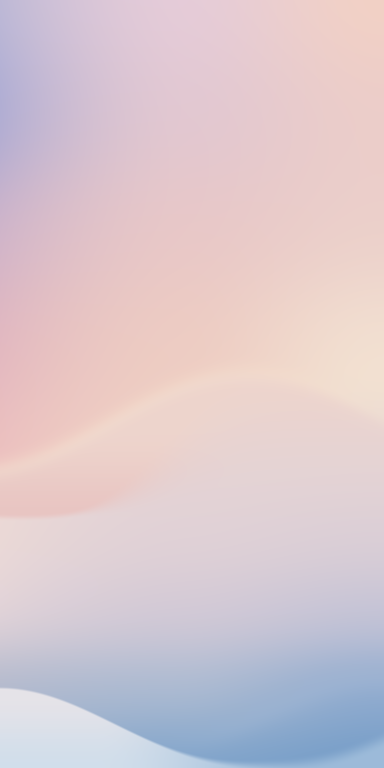
Reproduce this background procedurally as a Shadertoy shader.

```glsl
// Soft pastel dunes beneath a hazy sunrise sky.
// Smooth colour ramps fill the sky and slopes; curved ridge lines
// with variable softness layer the dunes from back to front.

const vec3 RIM_LIGHT = vec3(0.96, 0.88, 0.81);
const vec3 HAZE_BLUE = vec3(0.70, 0.77, 0.87);

// Blend five evenly spaced colours with normalised Gaussian weights.
vec3 ramp(float t, vec3 a, vec3 b, vec3 c, vec3 d, vec3 e) {
    vec3 stops[5] = vec3[5](a, b, c, d, e);
    vec3 sum = vec3(0.0);
    float total = 0.0;
    t = clamp(t, 0.0, 4.0);
    for (int i = 0; i < 5; i++) {
        float offset = t - float(i);
        float weight = exp(-2.0 * offset * offset);
        sum += stops[i] * weight;
        total += weight;
    }
    return sum / total;
}

// Join the left, centre and right colours across the canvas.
vec3 across(float x, vec3 left, vec3 centre, vec3 right) {
    float fromLeft = 1.0 - pow(max(1.0 - 2.0 * x, 0.0), 1.8);
    return mix(mix(left, centre, fromLeft), right, smoothstep(0.45, 1.0, x));
}

// Coverage below a ridge; height is positive above it.
float below(float height, float softness) {
    return 1.0 - smoothstep(-softness, softness, height);
}

float glow(float height, float width) {
    return exp(-height * height / (width * width));
}

vec3 skyColour(vec2 p) {
    float t = (1.0 - p.y) / 0.15;
    vec3 left = ramp(t, vec3(0.75, 0.73, 0.84), vec3(0.67, 0.67, 0.83),
        vec3(0.82, 0.71, 0.79), vec3(0.89, 0.72, 0.75), vec3(0.93, 0.76, 0.75));
    vec3 centre = ramp(t, vec3(0.90, 0.80, 0.85), vec3(0.88, 0.78, 0.82),
        vec3(0.91, 0.78, 0.78), vec3(0.93, 0.80, 0.76), vec3(0.94, 0.82, 0.77));
    vec3 right = ramp(t, vec3(0.95, 0.82, 0.77), vec3(0.92, 0.80, 0.79),
        vec3(0.92, 0.81, 0.79), vec3(0.95, 0.88, 0.82), vec3(0.95, 0.89, 0.82));
    return across(p.x, left, centre, right);
}

vec3 slopeColour(vec2 p) {
    float t = (0.40 - p.y) / 0.10;
    vec3 left = ramp(t, vec3(0.93, 0.85, 0.83), vec3(0.92, 0.85, 0.84),
        vec3(0.89, 0.83, 0.85), vec3(0.69, 0.72, 0.80), vec3(0.60, 0.69, 0.80));
    vec3 centre = ramp(t, vec3(0.90, 0.83, 0.83), vec3(0.88, 0.82, 0.84),
        vec3(0.83, 0.79, 0.84), vec3(0.67, 0.73, 0.82), vec3(0.48, 0.63, 0.79));
    vec3 right = ramp(t, vec3(0.90, 0.83, 0.83), vec3(0.86, 0.81, 0.84),
        vec3(0.78, 0.77, 0.84), vec3(0.56, 0.67, 0.81), vec3(0.45, 0.61, 0.78));
    return across(p.x, left, centre, right);
}

float backRidge(float x) {
    return 0.450 + 0.063 * cos(4.4 * (x - 0.64));
}

float middleRidge(float x) {
    float d = x - 0.06;
    float rise = d * d * (0.15 + 0.85 * max(d, 0.0));
    return 0.326 + 0.12 * tanh(rise / 0.12);
}

float frontRidge(float x) {
    float wave = 0.5 - 0.5 * cos(4.55 * (x - 0.69));
    return 0.004 + 0.10 * pow(wave, 1.25);
}

void mainImage(out vec4 fragColor, in vec2 fragCoord) {
    vec2 p = fragCoord / iResolution.xy;
    vec3 colour = skyColour(p);

    // Rear dune with a warm, diffuse crest
    float height = p.y - backRidge(p.x);
    vec3 shade = mix(vec3(0.91, 0.77, 0.76), vec3(0.93, 0.83, 0.80),
        smoothstep(0.32, 0.44, p.y));
    colour = mix(colour, shade, below(height, 0.010));
    colour = mix(colour, RIM_LIGHT, 0.35 * glow(height, 0.014));

    // Middle dune, dissolving into haze toward the right
    height = p.y - middleRidge(p.x);
    float softness = mix(0.005, 0.075, smoothstep(0.18, 0.62, p.x));
    colour = mix(colour, slopeColour(p), below(height, softness));

    // Faint fold in the blue hollow
    float fold = p.y - 0.035 - 0.08 * smoothstep(0.45, 0.98, p.x);
    float foldFade = smoothstep(0.30, 0.65, p.x);
    colour = mix(colour, HAZE_BLUE, 0.12 * foldFade * glow(fold, 0.018));

    // Pale foreground dune, cooler toward the right
    height = p.y - frontRidge(p.x);
    vec3 snow = mix(vec3(0.82, 0.87, 0.92), vec3(0.90, 0.89, 0.91),
        smoothstep(0.0, 0.10, p.y));
    snow = mix(snow, vec3(0.61, 0.73, 0.85), smoothstep(0.25, 0.85, p.x));
    softness = mix(0.002, 0.012, smoothstep(0.35, 0.95, p.x));
    colour = mix(colour, snow, below(height, softness));

    fragColor = vec4(colour, 1.0);
}
```
